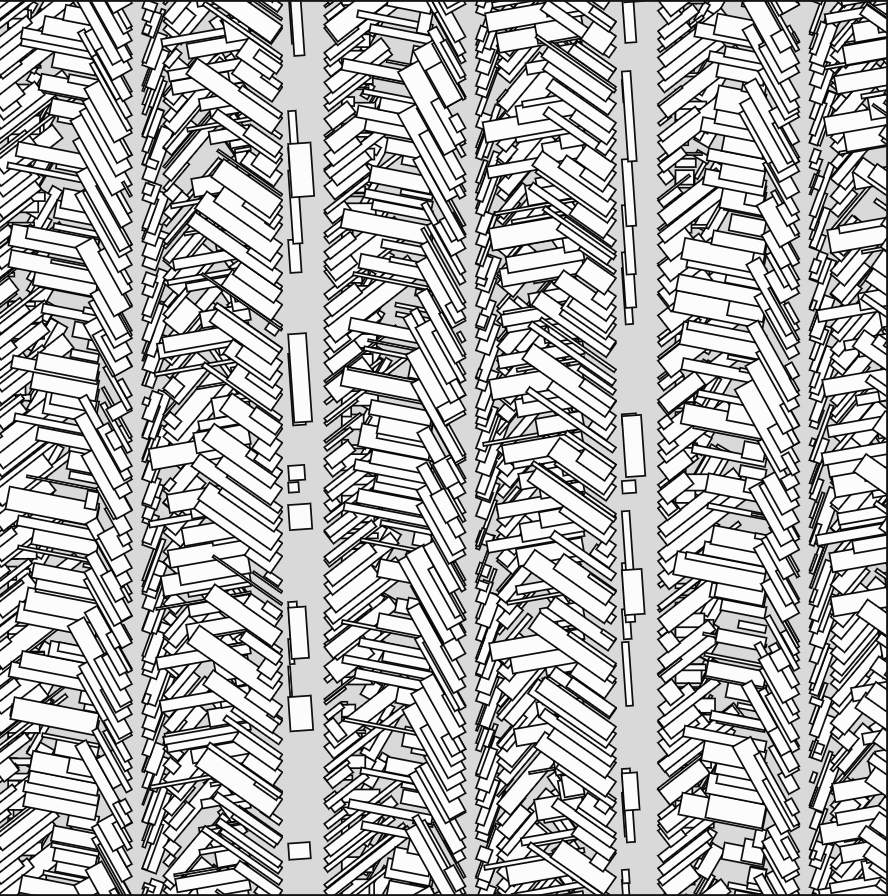
Write a Shadertoy shader that draws this pattern.

```glsl
// Bar families, back to front: aligned edge x, tilt in degrees,
// longest length (negative = grows leftward), widest width
const int FAMILIES = 11;
const vec4 BARS[FAMILIES] = vec4[FAMILIES](
    vec4( 66.0,  60.0,  46.0, 16.0),
    vec4( 50.0,   0.0,  34.0, 17.0),
    vec4(255.0, -55.0, -48.0, 18.0),
    vec4(165.0,  70.0,  52.0, 13.0),
    vec4(183.0,  50.0,  80.0, 20.0),
    vec4( 35.0,  38.0,  92.0, 19.0),
    vec4(128.0, -11.0, -80.0, 21.0),
    vec4(258.0,  10.0, -88.0, 21.0),
    vec4(156.0, -61.0, -86.0, 21.0),
    vec4(285.0, -35.0, -92.0, 20.0),
    vec4(  4.0, -86.0,  80.0, 20.0));

vec3 hash3(vec3 seed) {
    vec3 n = vec3(dot(seed, vec3(12.99, 78.23, 37.72)),
                  dot(seed, vec3(39.35, 11.14, 83.16)),
                  dot(seed, vec3(73.16, 52.24, 9.15)));
    return fract(sin(n) * 43758.55);
}

float boxDistance(vec2 p, vec2 halfSize) {
    vec2 d = abs(p) - halfSize;
    return max(d.x, d.y);
}

void mainImage(out vec4 fragColor, in vec2 fragCoord) {
    // The canvas is 768 units tall
    float pixel = 768.0 / iResolution.y;
    vec2 p = fragCoord * pixel;
    float column = floor((p.x - 243.0) / 286.0);
    vec2 q = vec2(p.x - 243.0 - column * 286.0, p.y);
    float shade = 0.85;

    for (int f = 0; f < FAMILIES; f++) {
        vec4 bar = BARS[f];
        float angle = radians(bar.y);
        float side = sign(bar.z);
        vec2 along = vec2(cos(angle), sin(angle));
        vec2 across = vec2(-along.y, along.x);
        float slope = along.y / along.x;
        float spacing = max(10.0, bar.w / (7.0 * along.x));

        // Slide along the tilt to the aligned edge to find nearby bars
        float nearest = floor((q.y - (q.x - bar.x) * slope) / spacing + 0.5);
        for (int k = -4; k <= 4; k++) {
            float slot = nearest + float(k);
            vec3 rnd = hash3(vec3(slot, column + 5.0, float(f) + 1.0));
            vec2 halfSize = 0.5 * vec2(abs(bar.z), bar.w)
                          * mix(vec2(0.1, 0.08), vec2(1.0), rnd.xy);
            float reach = side * dot(halfSize, abs(along));
            vec2 center = vec2(bar.x + reach,
                               (slot + rnd.z - 0.5) * spacing + reach * slope);
            vec2 local = q - center;
            float d = boxDistance(vec2(dot(local, along), dot(local, across)), halfSize);

            // White face, then black outline
            shade = mix(shade, 0.99, clamp(0.5 - d / pixel, 0.0, 1.0));
            shade *= 1.0 - 0.94 * clamp(0.5 + (0.75 - abs(d)) / pixel, 0.0, 1.0);
        }
    }

    // Frame along the top, bottom and right
    float right = iResolution.x * pixel - p.x;
    float inset = min(min(p.y, 768.0 - p.y), right);
    shade = mix(shade, 0.08, clamp(0.5 + (1.6 - inset) / pixel, 0.0, 1.0));

    fragColor = vec4(vec3(shade), 1.0);
}
```
